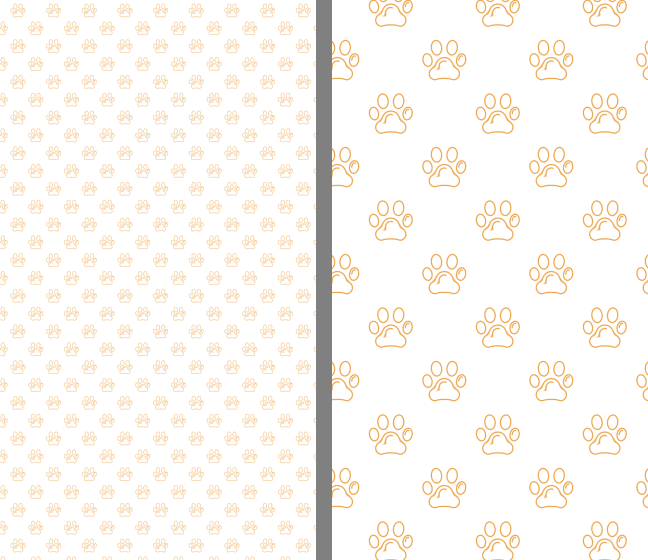
Left: the whole. Right: its middle third, enlarged.
Write a WebGL 2 fragment shader that draws this pattern.

```glsl
#version 300 es
precision highp float;

#define COLUMNS 8.86
#define FIRST_PAW vec2(0.503, 0.297)
#define LINE_WIDTH 0.0102
#define SOFTNESS 0.8
#define TOE_TILT 0.2
#define PAD_INSET 0.032
#define TOE_INSET 0.020
#define PAPER vec3(1.0)
#define INK vec3(0.92, 0.60, 0.20)

uniform vec2 u_resolution;
out vec4 fragColor;

// Approximate signed distance to an ellipse
float ellipseDistance(vec2 p, vec2 radii) {
    float k = length(p / radii);
    return k * (k - 1.0) / max(length(p / (radii * radii)), 1e-4);
}

float smoothUnion(float a, float b, float k) {
    float h = max(k - abs(a - b), 0.0) / k;
    return min(a, b) - 0.25 * h * h * k;
}

vec2 rotate(vec2 p, float angle) {
    float c = cos(angle), s = sin(angle);
    return vec2(c * p.x - s * p.y, s * p.x + c * p.y);
}

// Rounded dome on a wide base with a slightly arched underside
float padDistance(vec2 p) {
    float dome = length(p - vec2(0.0, -0.055)) - 0.080;
    float along = clamp(p.x, -0.085, 0.085);
    float arch = 0.014 * (1.0 - pow(along / 0.085, 2.0));
    float base = length(p - vec2(along, -0.126 + arch)) - 0.056;
    return smoothUnion(dome, base, 0.05);
}

// Filtered coverage of a thin line centred on distance zero
float stroke(float d, float blur) {
    float halfWidth = 0.5 * LINE_WIDTH;
    return smoothstep(-blur, blur, d + halfWidth)
         - smoothstep(-blur, blur, d - halfWidth);
}

float pawInk(vec2 p, float blur) {
    vec2 mirrored = vec2(abs(p.x), p.y);

    // Toes
    vec2 innerToe = rotate(mirrored - vec2(0.073, 0.117), 0.5 * TOE_TILT);
    vec2 outerToe = rotate(mirrored - vec2(0.157, 0.002), TOE_TILT);
    float inner = ellipseDistance(innerToe, vec2(0.048, 0.068));
    float outer = ellipseDistance(outerToe, vec2(0.042, 0.059));

    // Main pad
    float pad = padDistance(p);
    float ink = stroke(min(min(inner, outer), pad), blur);

    // Highlight arcs on the pad and on the right outer toe
    float padArc = smoothstep(-0.10, -0.08, p.y)
                 * (1.0 - smoothstep(0.01, 0.03, p.x));
    float toeArc = step(0.0, p.x) * smoothstep(-0.02, 0.0, outerToe.y)
                 * (1.0 - smoothstep(0.0, 0.015, outerToe.x));
    ink += stroke(pad + PAD_INSET, blur) * padArc;
    ink += stroke(outer + TOE_INSET, blur) * toeArc;
    return min(ink, 1.0);
}

void main() {
    // Grid units: one horizontal repeat is 1, measured from the top left
    float unitsPerPixel = COLUMNS / u_resolution.x;
    vec2 fromTop = vec2(gl_FragCoord.x, u_resolution.y - gl_FragCoord.y);
    vec2 grid = fromTop * unitsPerPixel - FIRST_PAW;

    // Rows half a unit apart, every other one shifted by half a repeat
    float row = floor(grid.y * 2.0 + 0.5);
    float shift = 0.5 * mod(row, 2.0);
    vec2 cell = vec2(fract(grid.x + shift + 0.5) - 0.5, 0.5 * row - grid.y);

    float ink = pawInk(cell, SOFTNESS * unitsPerPixel);
    fragColor = vec4(mix(PAPER, INK, ink), 1.0);
}
```
